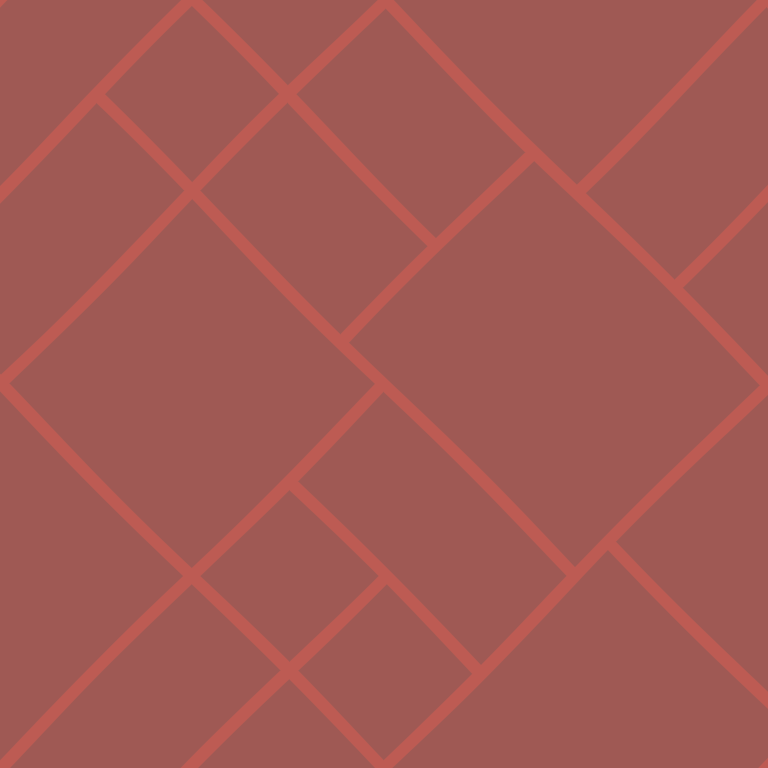
A Shadertoy shader for this pattern:

```glsl
// Diagonal paving of large and halved slabs with thin, slightly uneven joints.

const vec3 SLAB = vec3(0.622, 0.350, 0.330);
const vec3 JOINT = vec3(0.740, 0.358, 0.326);

// Distance to the nearest joint; slabs are 4 units wide, the canvas spans 16.
float jointDistance(vec2 g) {
    // Stagger two of the grid joints locally
    if (floor(g.y / 4.0) == 0.0 && abs(g.x - 8.0) < 2.0) g.x += 0.87;
    if (g.x > 12.0 && abs(g.y) < 2.0) g.y -= 0.7;

    vec2 cell = floor(g / 4.0);
    vec2 f = g - 4.0 * cell;
    vec2 border = min(f, 4.0 - f);
    vec2 middle = abs(f - 2.0);

    // Column and row repeat every four slabs, the third column is offset by one
    float column = mod(cell.x, 4.0);
    float row = mod(cell.y + (column == 2.0 ? 1.0 : 0.0), 4.0);
    bool firstHalf = f.x < 2.0;

    // Cuts across the slab
    bool cutX = column == 0.0 || (column == 2.0 && row != 1.0);
    if (column == 2.0 && row == 0.0) cutX = f.y < 2.0;
    if (cutX) border.x = min(border.x, middle.x);

    // Cuts along the slab; the outer half of the first column stays whole
    bool cutY = row == 0.0 && column < 3.0;
    if (cutY) border.y = min(border.y, middle.y);
    if (column == 0.0 && firstHalf) border.y = 4.0;

    return min(border.x, border.y);
}

void mainImage(out vec4 fragColor, in vec2 fragCoord) {
    vec2 p = 8.0 * fragCoord / iResolution.y;
    p.y = 8.0 - p.y;

    // Turn by 45 degrees and let the joints wander a little
    vec2 g = vec2(p.x + p.y, p.x - p.y);
    g += 0.03 * sin(g.yx * 0.9 + vec2(0.4, 2.1));

    // Back to canvas units, then a soft edge about one pixel wide
    float d = jointDistance(g) / (8.0 * sqrt(2.0));
    float halfWidth = 0.0079 + 0.0003 * sin(g.x * 1.3 + 2.0 * sin(g.y));
    float edge = 0.7 / iResolution.y;
    float joint = 1.0 - smoothstep(halfWidth - edge, halfWidth + edge, d);

    fragColor = vec4(mix(SLAB, JOINT, joint), 1.0);
}
```
